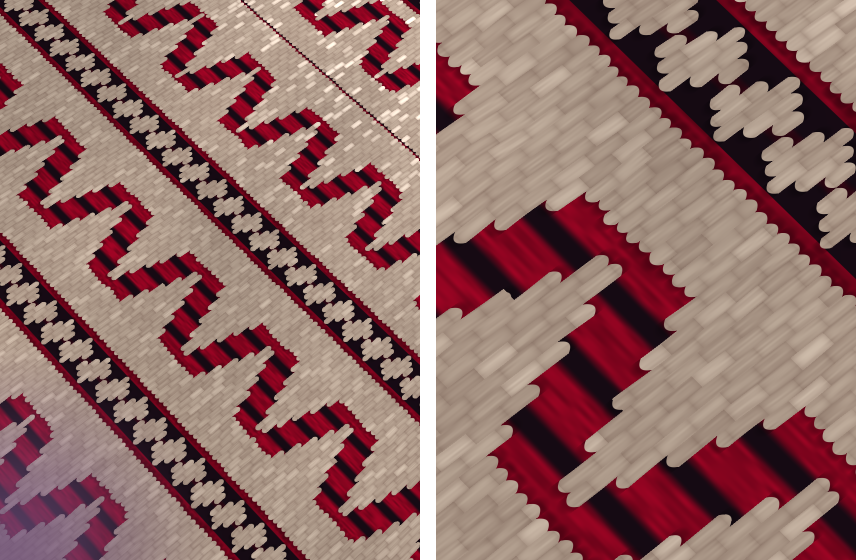
Left, the full canvas; right, a detail of the centre.
A Shadertoy shader for this pattern:

```glsl
const float STRANDS = 20.0;      // straw strands per unit along the rows
const float ROW_HALF = 0.2;      // half height of a zigzag row
const float BAND_HALF = 0.118;   // half height of a chain band
const float SEAM = 1.41;
const vec3 STRAW_DARK = vec3(0.53, 0.44, 0.39);
const vec3 STRAW_LIGHT = vec3(0.77, 0.70, 0.63);
const vec3 RED = vec3(0.55, 0.015, 0.125);
const vec3 BLACK = vec3(0.085, 0.04, 0.075);
const vec3 HAZE = vec3(0.43, 0.31, 0.49);

float hash(vec2 p) {
    p = fract(p * vec2(0.1031, 0.1137));
    p += dot(p, p.yx + 33.33);
    return fract((p.x + p.y) * p.x * 7.31 + p.y * 13.7);
}

float noise(vec2 p) {
    vec2 i = floor(p), f = fract(p);
    f = f * f * (3.0 - 2.0 * f);
    return mix(mix(hash(i), hash(i + vec2(1, 0)), f.x),
               mix(hash(i + vec2(0, 1)), hash(i + vec2(1, 1)), f.x), f.y);
}

// Perspective: x runs along the rows, y across them
vec2 matPlane(vec2 p) {
    float depth = 0.4721 - 0.0302 * p.x + 0.141 * p.y;
    return vec2(1.713 * p.x + 2.639 * p.y - 0.841,
                1.018 * p.x - p.y + 0.2099) / depth;
}

// Row centre, phase and period
vec3 rowLayout(float v) {
    if (v < -0.5) return vec3(-1.0, 0.21, 0.96);
    if (v < 0.5) return vec3(0.0, 0.0, 1.0);
    if (v < SEAM) return vec3(1.0, 0.58, 0.905);
    return vec3(1.79, 0.94, 0.97);
}

float bandOffset(float v) {
    return v - (v < 0.0 ? -0.5 : v < 1.3 ? 0.505 : 2.2);
}

// Positive inside the open zigzag
float zigzag(float along, float across) {
    float fold = abs(fract(along + 0.5) - 0.5);
    float drop = 0.5 - across / (2.0 * ROW_HALF);
    float inner = 0.27 * drop - 0.008;
    float sides = min(fold - inner, inner + 0.245 - fold) * 1.45;
    return min(ROW_HALF - abs(across), sides);
}

// Positive inside the band, outside its stepped straw lozenges
float chain(float strand, float across) {
    float k = mod(strand, 5.0) - 2.0;
    float lozenge = 0.084 - 0.029 * abs(k) - abs(across - 0.011 * k);
    return min(BAND_HALF - abs(across), -lozenge);
}

vec3 strawColor(vec2 uv, float strand, float side, float glint) {
    float stitch = uv.y * 15.0 + strand * 0.37 + 0.25 * hash(vec2(strand, 7.0));
    float tone = hash(vec2(strand, floor(stitch)) + 61.0);
    float end = abs(fract(stitch) - 0.5) * 2.0;
    float roundness = (1.0 - 0.55 * side * side) * (1.0 - 0.6 * pow(end, 5.0));
    float fibre = noise(vec2(uv.x * 140.0, uv.y * 22.0) + 90.0);
    float light = 0.2 + 0.45 * roundness + 0.28 * (tone - 0.5) + 0.28 * (fibre - 0.3);
    vec3 color = mix(STRAW_DARK, STRAW_LIGHT, light);
    return color + glint * smoothstep(0.72, 1.0, tone) * roundness;
}

vec3 weftColor(vec2 uv, float across, float band, float aa) {
    float thread = noise(vec2(uv.x * 12.0, uv.y * 130.0) + 50.0);
    vec3 red = RED * (0.78 + 0.35 * thread);
    float stripe = abs(mod(across + 0.06, 0.12) - 0.06);
    vec3 striped = mix(BLACK, red, smoothstep(0.011, 0.03, stripe));
    float edge = smoothstep(0.089 - aa, 0.089 + aa, abs(band));
    float core = 0.4 * (1.0 - smoothstep(0.008, 0.025, abs(band)));
    vec3 banded = mix(BLACK, red * 0.85, max(edge, core));
    return abs(band) < 0.14 ? banded : striped;
}

vec3 matColor(vec2 uv, float aa, float glint) {
    uv.x += 0.012 * (noise(uv * 9.0 + 40.0) - 0.5);
    float strand = floor(uv.x * STRANDS);
    float side = 2.0 * fract(uv.x * STRANDS) - 1.0;
    float jitter = 0.014 * (hash(vec2(strand, floor(uv.y * 3.0)) + 31.0) - 0.5);
    vec3 layout_ = rowLayout(uv.y);
    float across = uv.y - layout_.x;
    float band = bandOffset(uv.y);
    float along = ((strand + 0.5) / STRANDS - layout_.y) / layout_.z;

    // Weft shows wherever the straw leaves an opening
    float opening = max(zigzag(along, across + jitter), chain(strand, band + jitter * 0.5));
    opening = max(opening, 0.007 - abs(uv.y - SEAM + 0.4 * jitter));
    opening += 0.011 * (side * side - 0.4);
    vec3 weft = weftColor(uv, across, band, aa);
    weft *= 0.72 + 0.28 * smoothstep(0.0, 0.022, opening);
    vec3 straw = strawColor(uv, strand, side, glint);
    return mix(straw, weft, smoothstep(-aa, aa, opening));
}

void mainImage(out vec4 fragColor, in vec2 fragCoord) {
    vec3 color = vec3(0.0);
    vec2 p = vec2(fragCoord.x, iResolution.y - fragCoord.y) / iResolution.y;
    float pixel = 1.0 / iResolution.y;
    float corner = length(p - vec2(0.75, 0.0));
    float glint = 0.05 + 0.28 * (1.0 - smoothstep(0.05, 0.55, corner));
    for (int i = 0; i < 4; i++) {
        vec2 shift = (vec2(i % 2, i / 2) - 0.5) * 0.5 * pixel;
        color += 0.25 * matColor(matPlane(p + shift), 1.3 * pixel, glint);
    }

    // Uneven light, with violet haze at the lower left
    color *= 0.94 + 0.12 * noise(p * 5.0 + 20.0);
    color *= 1.0 + 0.1 * (1.0 - smoothstep(0.0, 0.6, corner));
    float haze = 1.0 - smoothstep(0.0, 0.42, length(p - vec2(0.0, 1.0)));
    color = mix(color, HAZE, 0.75 * haze);
    fragColor = vec4(clamp(color, 0.0, 1.0), 1.0);
}
```
